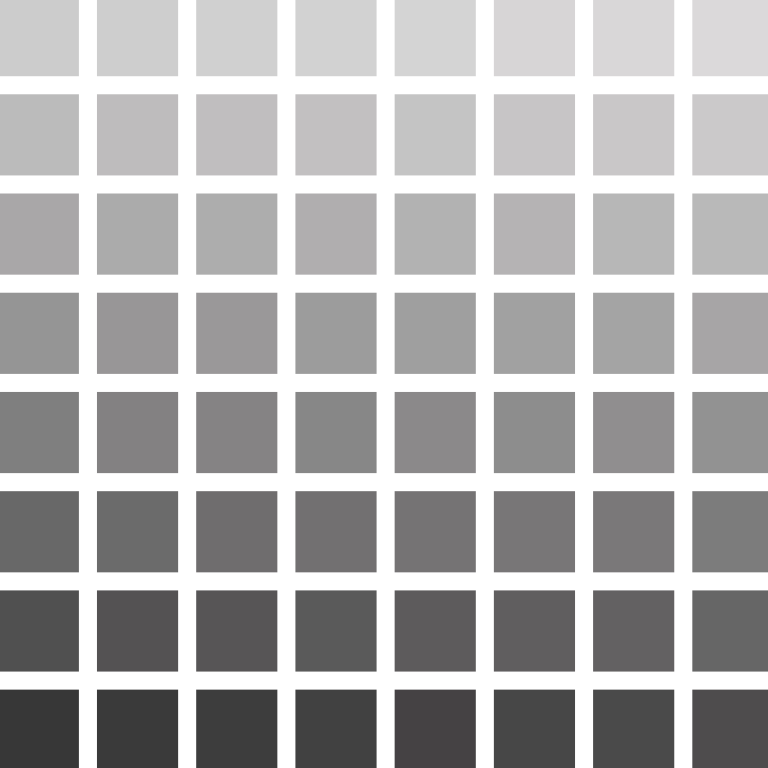
Give the GLSL for this pattern, as a Shadertoy shader.

```glsl
// Grid of square grey swatches on white, darkest at lower left and lightest at upper right.

float hash(vec2 p) {
    return fract(sin(dot(p, vec2(127.1, 311.7))) * 43758.5453);
}

// Grey ramp that climbs along each row, then continues in the row above
vec3 swatchColor(vec2 cell) {
    float t = (cell.x + 8.0 * cell.y) / 63.0;
    float grey = 0.215 + t * (0.81 - 0.17 * t);

    // About half of the swatches lean slightly mauve
    float mauve = step(0.45, hash(cell));
    return vec3(grey) + mauve * vec3(0.003, -0.005, -0.001);
}

void mainImage(out vec4 fragColor, in vec2 fragCoord) {
    float pitch = 0.1292;
    vec2 uv = fragCoord / iResolution.y;

    // Cell centres sit on whole numbers; the outer cells are cropped by the canvas
    vec2 grid = (uv - vec2(0.0499, 0.0492)) / pitch;
    vec2 cell = floor(grid + 0.5);
    vec2 edge = abs(grid - cell) - 0.409;

    // Antialiased square, one pixel of softening
    float pixel = 1.0 / (iResolution.y * pitch);
    vec2 cover = clamp(0.5 - edge / pixel, 0.0, 1.0);

    vec3 color = mix(vec3(1.0), swatchColor(cell), cover.x * cover.y);
    fragColor = vec4(color, 1.0);
}
```
